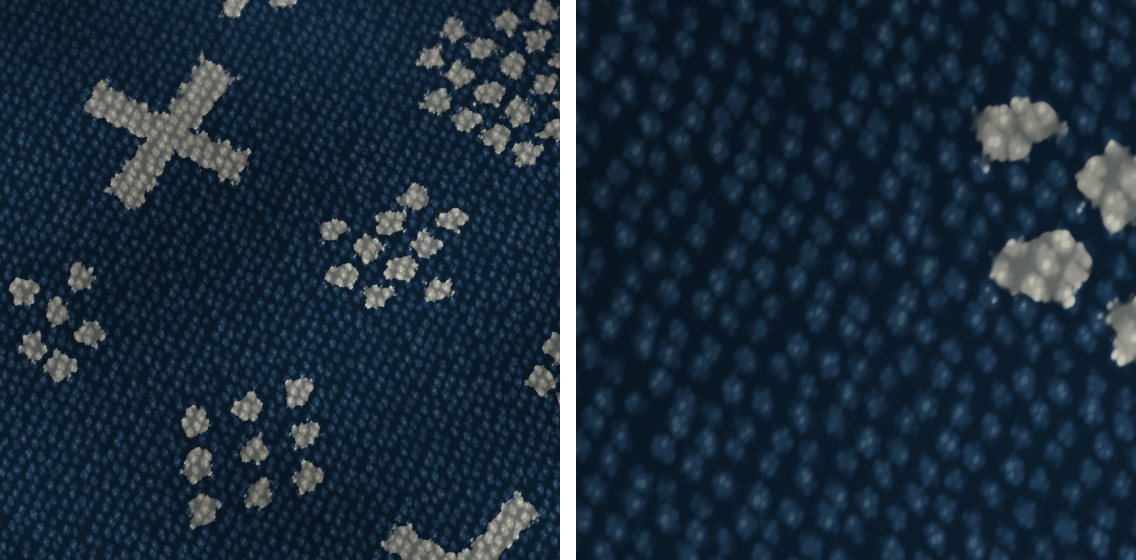
Left, the full canvas; right, a detail of the centre.
A three.js fragment shader for this pattern:

```glsl
// Indigo knitted cloth with cream crosses and slanted clusters of dots.
varying vec2 vUv;

vec2 hash2(vec2 c) {
  return fract(sin(vec2(dot(c, vec2(127.1, 311.7)), dot(c, vec2(269.5, 183.3)))) * 43758.5);
}

float cross2(vec2 a, vec2 b) { return a.x * b.y - a.y * b.x; }

// Coordinates of p along the skewed axes u and v
vec2 lattice(vec2 p, vec2 u, vec2 v) {
  return vec2(cross2(p, v), cross2(u, p)) / cross2(u, v);
}

// Cellular noise: the brightest of the jittered oval tufts nearby
float tufts(vec2 q, float jitter) {
  vec2 cell = floor(q);
  float lit = 0.0;
  for (int y = -1; y <= 1; y++) {
    for (int x = -1; x <= 1; x++) {
      vec2 id = cell + vec2(float(x), float(y));
      vec2 rnd = hash2(id);
      vec2 d = q - id - 0.5 - jitter * (rnd - 0.5);
      d.x += 0.3 * d.y;
      lit = max(lit, (0.6 + 0.4 * rnd.x) * exp(-dot(d * d, vec2(9.0, 4.5))));
    }
  }
  return lit;
}

// Distance to dots on a skewed grid; each row spans its first to last column
float dots(vec2 p, vec2 base, vec2 u, vec2 v, vec4 first, vec4 last) {
  vec2 id = floor(lattice(p - base, u, v) + 0.5);
  vec4 row = vec4(equal(vec4(0.0, 1.0, 2.0, 3.0), vec4(id.y)));
  if (dot(row, vec4(1.0)) < 0.5 || id.x < dot(row, first) || id.x > dot(row, last)) return 1.0;
  vec2 rnd = hash2(id + floor(base * 90.0));
  vec2 d = p - base - id.x * u - id.y * v - 0.007 * (rnd - 0.5);
  d = lattice(d, normalize(u), normalize(v));
  return pow(dot(pow(abs(d), vec2(2.6)), vec2(1.0)), 1.0 / 2.6)
    - (0.029 - 0.006 * p.y - 0.004 * rnd.x);
}

// Distance to a bar from a to b that flares toward its ends
float arm(vec2 p, vec2 a, vec2 b, float endWidth) {
  vec2 dir = normalize(b - a);
  float halfLength = 0.5 * length(b - a);
  vec2 d = p - 0.5 * (a + b);
  float along = abs(dot(d, dir));
  float across = abs(cross2(dir, d));
  return max(across - mix(0.025, endWidth, min(along / halfLength, 1.0)), along - halfLength);
}

float motifs(vec2 p) {
  // Crosses
  float d = arm(p, vec2(0.215, 0.642), vec2(0.393, 0.88), 0.037);
  d = min(d, arm(p, vec2(0.162, 0.828), vec2(0.437, 0.696), 0.032));
  d = min(d, arm(p, vec2(0.945, 0.1), vec2(0.72, -0.13), 0.03));
  d = min(d, arm(p, vec2(0.695, 0.045), vec2(0.96, -0.1), 0.03));

  // Upper right cluster
  d = min(d, dots(p, vec2(0.727, 0.852), vec2(0.054, -0.032), vec2(0.041, 0.047),
    vec4(1, 0, 0, 1), vec4(4, 5, 4, 4)));
  d = min(d, dots(p, vec2(0.974, 0.98), vec2(0.054, -0.032), vec2(0.041, 0.047),
    vec4(0, 9, 9, 9), vec4(0)));
  // Central cluster
  d = min(d, dots(p, vec2(0.549, 0.544), vec2(0.0625, -0.036), vec2(0.044, 0.046),
    vec4(1, 0, 1, 1), vec4(2, 3, 2, 2)));
  // Left cluster
  d = min(d, dots(p, vec2(0.0, 0.418), vec2(0.056, -0.036), vec2(0.044, 0.061),
    vec4(1, 0, 1, 9), vec4(2, 2, 1, 0)));
  // Lower square of nine
  d = min(d, dots(p, vec2(0.365, 0.091), vec2(0.093, 0.028), vec2(-0.008, 0.077),
    vec4(0, 0, 0, 9), vec4(2, 2, 2, 0)));
  // Clusters cut by the right and top edges
  d = min(d, dots(p, vec2(0.966, 0.32), vec2(0.06, -0.036), vec2(0.03, 0.061),
    vec4(0, 0, 9, 9), vec4(1, 1, 0, 0)));
  return min(d, dots(p, vec2(0.417, 0.992), vec2(0.092, 0.014), vec2(0.03, 0.06),
    vec4(0), vec4(1)));
}

void main() {
  vec2 p = vUv;

  // Stitches, slightly finer toward the far edge, and the fuzz on them
  vec2 cloth = p * (0.95 + 0.1 * p.y) + 0.003 * sin(p.yx * 17.0 + 3.0 * p);
  vec2 q = lattice(cloth, vec2(0.019, -0.009), vec2(0.009, 0.016));
  float stitch = tufts(q, 0.4);
  float fuzz = tufts(mat2(2.6, 0.9, -0.9, 2.1) * q, 1.0);
  float relief = stitch * (0.6 + 0.8 * fuzz);
  relief = mix(relief, 0.33, 0.35 * smoothstep(0.65, 1.0, p.y));

  // Soft folds
  float fold = 0.95 + 0.09 * sin(7.0 * p.x + 5.0 * p.y + 1.5 * sin(6.0 * p.y))
    + 0.06 * sin(11.0 * p.y - 5.0 * p.x);

  vec3 indigo = mix(vec3(0.04, 0.1, 0.155), vec3(0.11, 0.21, 0.3), smoothstep(0.08, 0.56, relief));
  indigo = mix(indigo, vec3(0.22, 0.32, 0.4), smoothstep(0.55, 0.95, relief));
  vec3 cream = mix(vec3(0.35, 0.37, 0.36), vec3(0.54, 0.54, 0.51), smoothstep(0.02, 0.4, relief));
  cream = mix(cream, vec3(0.7, 0.7, 0.65), smoothstep(0.38, 0.85, relief));

  // Motif edges frayed by the yarn
  float edge = motifs(p + 0.004 * sin(q.yx * 3.1)) + 0.007 * (0.4 - stitch) + 0.005 * (0.4 - fuzz);
  float blur = 0.0025 + 0.003 * smoothstep(0.7, 1.0, p.y);
  vec3 color = mix(indigo, cream, 1.0 - smoothstep(-blur, blur, edge));
  gl_FragColor = vec4(color * fold, 1.0);
}
```
